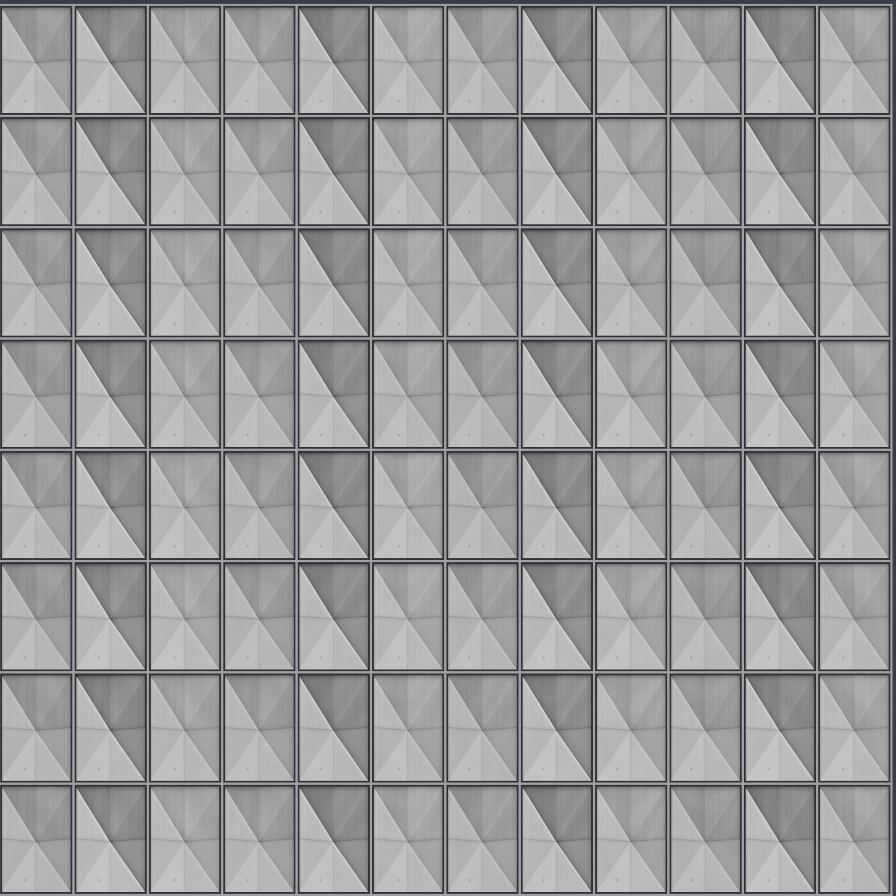
Reproduce this pattern procedurally as a WebGL 2 fragment shader.

```glsl
#version 300 es
precision highp float;
// Facade of 12 by 8 folded metal panels, each creased into eight facets around a centre point.
// Facet tones are blended by side and diagonal masks; three panel finishes alternate by column,
// with layered sines for stains and streaks, and a dark gasket beside each pale joint.

uniform vec2 u_resolution;
out vec4 outColor;

float hash(vec2 p) {
    return fract(sin(dot(p, vec2(41.3, 289.1))) * 4375.5);
}

// Smooth step across zero over one pixel
float side(float d, float blur) {
    return smoothstep(-blur, blur, d);
}

// Soft cloudy stain from bent sines, about -1 to 1
float stain(vec2 p, float seed) {
    vec2 bend = p + 0.4 * sin(p.yx * 2.7 + seed * 9.0);
    return 0.6 * sin(bend.x * 3.1 + bend.y * 2.3 + seed * 20.0)
         + 0.4 * sin(bend.y * 6.2 - bend.x * 3.7 + seed * 31.0);
}

// Fine vertical brushing
float streaks(float x, float seed) {
    return sin(x * 23.0 + seed * 8.0) * 0.5 + sin(x * 41.0 + seed * 17.0) * 0.5;
}

// Grey level of the folded sheet; p spans -1 to 1 with the fold centre at zero
float foldedPanel(vec2 p, vec2 cell, float blur) {
    float finish = mod(cell.x, 3.0);
    float shaded = 1.0 - step(0.5, abs(finish - 1.0));
    float bright = step(1.5, finish);
    float seed = hash(vec2(cell.x, 3.0));

    // Horizontal crease sags slightly at the centre
    float level = p.y - 0.05 * abs(p.x);
    float right = side(p.x, blur);
    float up = side(level, blur);
    float steep = side(abs(p.y) - abs(p.x), blur);

    // Facet tones, left then right within each pair
    float upperSteep = mix(0.585, 0.625, right);
    float upperFlat = mix(0.715, 0.595, right);
    float lowerSteep = mix(0.745, 0.715, right);
    float lowerFlat = mix(0.695, 0.635, right);
    float tone = mix(mix(lowerFlat, lowerSteep, steep), mix(upperFlat, upperSteep, steep), up);

    // Finish: one column in three is shaded beyond its main diagonal, one is paler
    float diagonal = p.x + p.y;
    float beyond = side(diagonal, blur);
    tone += shaded * mix(0.015, -0.06, beyond);
    tone += bright * mix(0.01, 0.035, beyond * up);

    // Rounded shadow and lit ridge along the main diagonal
    float ridge = exp(-abs(diagonal) * 9.0);
    tone -= beyond * ridge * (0.035 + 0.08 * shaded);
    tone += (1.0 - beyond) * exp(-abs(diagonal + 0.03) * 28.0) * (0.05 + 0.05 * shaded);
    tone += exp(-abs(p.x - p.y) * 32.0) * up * 0.025;

    // Thin creases across and down
    tone -= 0.10 * exp(-abs(level) * 55.0);
    tone -= 0.05 * exp(-abs(p.x) * 45.0) * (1.0 - 0.5 * up);
    tone -= 0.05 * exp(-dot(p, p) * 45.0) * beyond;

    // Weathering, mostly on the upper right
    tone += stain(p, seed) * mix(0.008, 0.025, beyond * up);
    tone += streaks(p.x, seed) * 0.008 * up;
    tone += (hash(floor(p * 40.0) + cell) - 0.5) * 0.012;
    tone += (hash(cell + 7.0) - 0.5) * 0.012;

    // A small pit near the foot
    vec2 pit = p - vec2(-0.42 + seed * 0.2, -0.78);
    return tone - 0.12 * exp(-dot(pit * vec2(1.0, 1.5), pit) * 900.0);
}

void main() {
    vec2 uv = gl_FragCoord.xy / u_resolution;
    float pixel = 1.0 / min(u_resolution.x, u_resolution.y);

    // Panel grid
    vec2 pitch = vec2(0.0830, 0.1242);
    vec2 grid = (uv - vec2(-0.0010, 0.0012)) / pitch;
    vec2 cell = floor(grid);
    vec2 local = fract(grid);

    // Fold space, stretched so the diagonals reach every corner
    vec2 fold = local - vec2(0.49, 0.48);
    vec2 reach = mix(vec2(0.45, 0.445), vec2(0.465, 0.485), step(0.0, fold));
    float tone = foldedPanel(fold / reach, cell, pixel * 18.0);

    // Recess shading: shadow under the top and right lips, thin light on the left
    vec2 low = local * pitch;
    vec2 high = (1.0 - local) * pitch;
    tone -= 0.20 * exp(-max(high.y - 0.0035, 0.0) * 420.0);
    tone -= 0.09 * exp(-max(high.x - 0.0035, 0.0) * 450.0);
    tone -= 0.07 * exp(-max(low.x - 0.0035, 0.0) * 600.0);
    tone += 0.04 * exp(-abs(low.x - 0.0062) * 900.0);
    vec3 color = tone * vec3(0.996, 1.0, 0.998);

    // Dark gasket around the sheet, pale metal joint between panels
    vec2 nearest = min(low, high);
    float edge = min(nearest.x, nearest.y);
    float soft = pixel * 0.5;
    color = mix(vec3(0.19, 0.19, 0.20), color, side(edge - 0.0032, soft));
    color = mix(vec3(0.62, 0.63, 0.65), color, side(edge - 0.0013, soft));

    // Slate margin along the top and right
    float margin = max(uv.x - 0.9962, uv.y - 0.9958);
    color = mix(color, vec3(0.22, 0.24, 0.28), side(margin, soft));
    outColor = vec4(clamp(color, 0.0, 1.0), 1.0);
}
```
